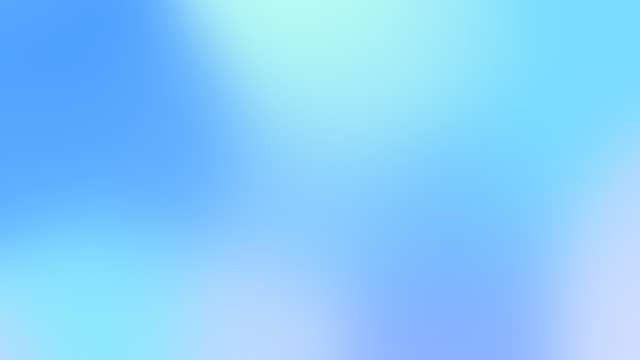
A Shadertoy shader for this background:

```glsl
// Weighted colour in rgb, Gaussian weight in alpha.
vec4 glow(vec2 p, vec2 center, float radius, vec3 color) {
    vec2 offset = (p - center) / radius;
    float weight = exp(-dot(offset, offset));
    return vec4(color * weight, weight);
}

// Upper left: deep blue falling off to azure.
vec4 blueField(vec2 p) {
    const vec3 deepBlue = vec3(0.29, 0.61, 1.00);
    const vec3 azure = vec3(0.37, 0.67, 1.00);
    return glow(p, vec2(0.12, 0.83), 0.27, deepBlue)
         + glow(p, vec2(0.02, 1.06), 0.20, azure)
         + glow(p, vec2(0.43, 0.60), 0.26, azure)
         + glow(p, vec2(0.04, 0.58), 0.22, azure);
}

// Top centre: pale mint sinking into aqua.
vec4 mintField(vec2 p) {
    const vec3 mint = vec3(0.74, 1.00, 0.95);
    const vec3 aqua = vec3(0.64, 0.93, 0.97);
    return glow(p, vec2(0.89, 1.00), 0.28, mint)
         + glow(p, vec2(0.96, 0.73), 0.24, aqua)
         + glow(p, vec2(1.22, 0.88), 0.22, aqua);
}

// Right side and lower left: clear cyan.
vec4 cyanField(vec2 p) {
    const vec3 cyan = vec3(0.47, 0.86, 1.00);
    const vec3 paleCyan = vec3(0.55, 0.91, 1.00);
    return glow(p, vec2(1.62, 0.94), 0.30, cyan)
         + glow(p, vec2(1.48, 0.64), 0.28, cyan)
         + glow(p, vec2(0.26, 0.13), 0.28, paleCyan);
}

// Middle: sky blue joining the surrounding fields.
vec4 skyField(vec2 p) {
    const vec3 sky = vec3(0.52, 0.79, 1.00);
    return glow(p, vec2(0.88, 0.44), 0.25, sky)
         + glow(p, vec2(1.26, 0.42), 0.25, vec3(0.45, 0.76, 1.00));
}

// Lower edge: periwinkle between two lavender hazes.
vec4 lavenderField(vec2 p) {
    const vec3 periwinkle = vec3(0.49, 0.68, 1.00);
    const vec3 lavender = vec3(0.76, 0.85, 1.00);
    const vec3 paleLavender = vec3(0.82, 0.87, 1.00);
    return glow(p, vec2(1.27, 0.15), 0.25, periwinkle)
         + glow(p, vec2(1.20, -0.05), 0.22, vec3(0.58, 0.70, 1.00))
         + glow(p, vec2(0.74, 0.05), 0.25, lavender)
         + glow(p, vec2(1.80, 0.15), 0.28, paleLavender)
         + glow(p, vec2(1.84, 0.44), 0.20, lavender)
         + glow(p, vec2(-0.06, -0.03), 0.17, lavender);
}

void mainImage(out vec4 fragColor, in vec2 fragCoord) {
    // Height spans one unit; width is fitted to 16:9.
    vec2 p = fragCoord / iResolution.xy * vec2(16.0 / 9.0, 1.0);

    // Normalised blend of all fields.
    vec4 blend = blueField(p) + mintField(p) + cyanField(p)
               + skyField(p) + lavenderField(p);
    fragColor = vec4(blend.rgb / blend.a, 1.0);
}
```
